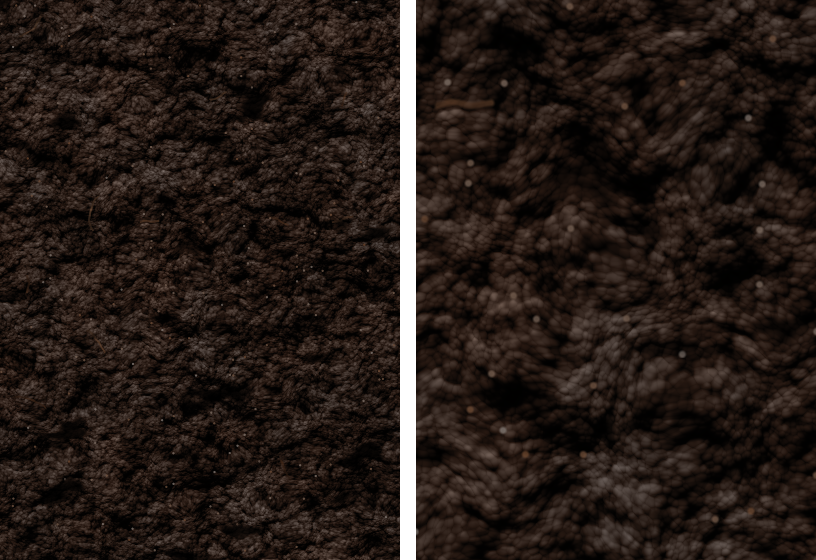
Left: the whole. Right: its middle third, enlarged.
Give the GLSL for this texture, as a Shadertoy shader.

```glsl
vec2 hash2(vec2 cell) {
    vec3 q = fract(cell.xyx * vec3(.1031, .1030, .0973));
    q += dot(q, q.yzx + 33.33);
    return fract((q.xx + q.yz) * q.zy);
}

float noise(vec2 p) {
    vec2 i = floor(p), f = fract(p);
    f = f * f * (3. - 2. * f);
    return mix(mix(hash2(i).x, hash2(i + vec2(1, 0)).x, f.x),
               mix(hash2(i + vec2(0, 1)).x, hash2(i + 1.).x, f.x), f.y);
}

float fbm(vec2 p) {
    return .55 * noise(p) + .28 * noise(p * 2.1 + 7.3) + .17 * noise(p * 4.3 + 19.1);
}

// Height of overlapping round crumbs, one per cell
float crumbs(vec2 p) {
    vec2 cell = floor(p);
    float height = -1.;
    for (int y = -1; y <= 1; y++)
    for (int x = -1; x <= 1; x++) {
        vec2 id = cell + vec2(x, y);
        vec2 toCentre = id + hash2(id) - p;
        float steepness = 1. + hash2(id + 71.).y;
        height = max(height, 1. - steepness * dot(toCentre, toCentre));
    }
    return height;
}

// Crumbs of every size, lit from above and darkened in the creases
float soilLight(vec2 p) {
    mat2 turn = mat2(1, 0, 0, 1);
    float size = 13., light = 0.;
    for (int i = 0; i < 5; i++) {
        vec2 q = turn * p * size + float(i) * 17.;
        float height = crumbs(q);
        float slope = height - crumbs(q + turn * vec2(-.1, .35));
        float weight = .55 + .35 * sin(float(i) * .8);
        light += weight * (.8 * slope + height - .66);
        turn *= mat2(.8, .6, -.6, .8);
        size *= 2.05;
    }
    return light;
}

// Thin bent root: x is coverage, y a random shade
vec2 fibre(vec2 p) {
    vec2 id = floor(p), rnd = hash2(id + 40.), pick = hash2(id + 90.);
    vec2 q = fract(p) - .5 - .2 * (rnd - .5);
    float angle = 6.2832 * rnd.x, halfLength = mix(.1, .28, rnd.y);
    q = mat2(cos(angle), -sin(angle), sin(angle), cos(angle)) * q;
    q.y += (pick.y - .5) * 2.5 * q.x * q.x + .04 * (noise(p * 9.) - .5);
    float d = length(vec2(max(abs(q.x) - halfLength, 0.), q.y));
    return vec2(smoothstep(.028, .006, d) * step(pick.x, .3), pick.y);
}

void mainImage(out vec4 fragColor, in vec2 fragCoord) {
    vec2 p = fragCoord / iResolution.y;
    vec2 warp = vec2(noise(p * 24.), noise(p * 24. + 50.)) - .5;
    vec2 ground = (p + .016 * warp) * vec2(1, 1.12);

    // Relief, broad patches and fine grain
    float tone = .117 + .127 * (soilLight(ground) + 1.4 * (fbm(ground * 9. + 3.) - .5));
    tone = .5 * (tone + sqrt(tone * tone + .002));
    tone *= .75 + .5 * noise(p * 260.);

    // Deep hollows, wider than tall
    float hollow = smoothstep(.33, .2, fbm(ground * vec2(9, 15) + 31.));
    tone *= 1. - .85 * hollow;

    // Dark brown that greys as it brightens
    vec3 col = tone - vec3(0, .05, .075) * min(1., tone / .14);
    col *= mix(vec3(1.07, .97, .9), vec3(.95, 1.01, 1.06), fbm(p * 14. + 60.));

    // Scattered roots
    vec2 root = fibre(p * 9. + 5.);
    vec3 rootColor = mix(vec3(.2, .11, .06), vec3(.36, .25, .17), root.y);
    col = mix(col, rootColor * (.5 + noise(p * 120.)), .6 * root.x * (1. - hollow));

    // Pale mineral specks
    vec2 id = floor(p * 150.), rnd = hash2(id + 13.);
    float d = length(fract(p * 150.) - .5 - .3 * (hash2(id + 29.) - .5));
    float speck = smoothstep(.45, .15, d) * step(rnd.x, .012) * (1. - hollow);
    vec3 speckColor = mix(vec3(.42, .27, .17), vec3(.52, .49, .47), rnd.y);
    col = mix(col, speckColor, .75 * speck);

    fragColor = vec4(max(col, 0.), 1);
}
```
